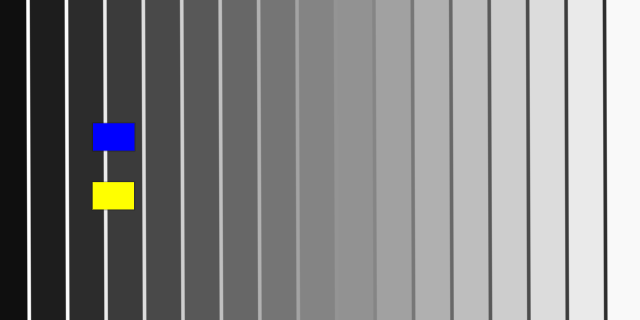
Reproduce this background procedurally as a WebGL 1 fragment shader.

```glsl
precision highp float;

uniform vec2 u_resolution;

#define ASPECT 2.0
#define FIRST_LINE 0.0875
#define PITCH 0.1201
#define LAST_LINE 15.0
#define LINE_HALF 0.0056
#define LINE_SOFT 0.0026
#define SLANT 0.004
#define TONE_STEP 0.0575
#define BOX_HALF vec2(0.0648, 0.0426)
#define BLUE_CENTER vec2(0.3555, 0.572)
#define YELLOW_CENTER vec2(0.3542, 0.388)

// Signed distance to an axis-aligned box
float boxDistance(vec2 p, vec2 halfSize) {
  vec2 d = abs(p) - halfSize;
  return length(max(d, 0.0)) + min(max(d.x, d.y), 0.0);
}

// Lays a filled box with a faint dark rim over the base colour
vec3 paintBox(vec3 base, vec2 p, vec3 fill, float pixel) {
  float d = boxDistance(p, BOX_HALF);
  float rim = 1.0 - smoothstep(0.0, 0.003 + pixel, d);
  float inside = 1.0 - smoothstep(-0.5 * pixel, 0.5 * pixel, d);
  return mix(base * (1.0 - 0.25 * rim), fill, inside);
}

void main() {
  vec2 p = gl_FragCoord.xy / u_resolution * vec2(ASPECT, 1.0);
  float pixel = 1.0 / u_resolution.y;

  // Grey bands rising from dark to light
  float column = (p.x - FIRST_LINE - SLANT * (1.0 - p.y)) / PITCH;
  float bandTone = 0.057 + TONE_STEP * (floor(column) + 1.0);

  // Dividing lines falling from light to dark
  float lineIndex = clamp(floor(column + 0.5), 0.0, LAST_LINE);
  float lineTone = min(1.04 - TONE_STEP * lineIndex, 1.0);
  float lineDistance = abs(column - lineIndex) * PITCH - LINE_HALF;
  float soft = max(LINE_SOFT, 0.5 * pixel);
  float lineMask = 1.0 - smoothstep(-soft, soft, lineDistance);
  vec3 color = vec3(mix(bandTone, lineTone, lineMask));

  // Two coloured boxes
  color = paintBox(color, p - BLUE_CENTER, vec3(0.0, 0.0, 1.0), pixel);
  color = paintBox(color, p - YELLOW_CENTER, vec3(1.0, 1.0, 0.0), pixel);

  gl_FragColor = vec4(color, 1.0);
}
```
